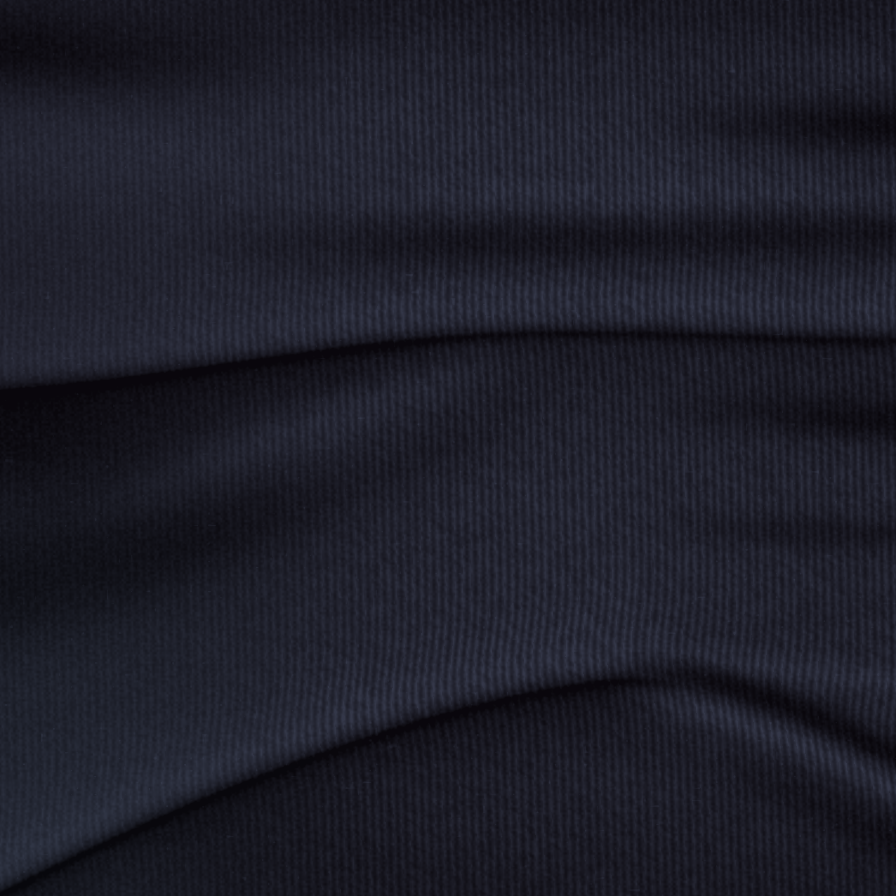
Reproduce this texture procedurally as a three.js fragment shader.

```glsl
varying vec2 vUv;

float hash(vec2 p) {
  p = fract(p * vec2(0.1031, 0.1137));
  p += dot(p, p.yx + 33.33);
  return fract((p.x + p.y) * p.x * 17.0);
}

float noise(vec2 p) {
  vec2 i = floor(p), f = fract(p);
  f = f * f * (3.0 - 2.0 * f);
  return mix(mix(hash(i), hash(i + vec2(1, 0)), f.x),
             mix(hash(i + vec2(0, 1)), hash(i + vec2(1, 1)), f.x), f.y);
}

float fbm(vec2 p) {
  float sum = 0.0, gain = 0.5;
  for (int i = 0; i < 4; i++) {
    sum += gain * noise(p);
    p = p * 2.03 + 17.0;
    gain *= 0.5;
  }
  return sum;
}

float band(float d, float width) {
  return exp(-d * d / (width * width));
}

// Overhanging fold: lit lip above the crease, soft shadow below it
float fold(float d, float lip, float shade) {
  float above = smoothstep(0.0, 0.035, d) * exp(-max(d, 0.0) / 0.06) * lip;
  float below = smoothstep(0.004, -0.004, d) * exp(min(d, 0.0) / 0.05) * shade;
  return above - below - 0.25 * band(d, 0.009);
}

float upperCrease(float x) {
  return 0.56 + 0.07 * smoothstep(-0.1, 0.62, x) - 0.008 * smoothstep(0.65, 1.0, x);
}

float lowerCrease(float x) {
  return 0.243 - (x < 0.71 ? 0.4 : 0.65) * pow(abs(x - 0.71), 1.5);
}

float drape(vec2 p) {
  float x = p.x, y = p.y + 0.012 * (fbm(p * vec2(3.0, 5.0)) - 0.5);
  float left = 1.0 - smoothstep(0.0, 0.45, x);
  float right = smoothstep(0.65, 1.0, x);
  float tone = 0.62 + 0.18 * (fbm(p * vec2(2.5, 6.0) + 4.0) - 0.47);

  // Broad hollows and swells of the upper cloth
  tone -= 0.42 * left * band(y - 0.94 + 0.03 * x, 0.045);
  tone -= 0.16 * smoothstep(0.92, 1.0, y);
  tone += 0.1 * band(y - 0.83, 0.07) * (1.0 - right);
  tone -= 0.42 * right * band(y - 0.86, 0.03);
  tone += 0.16 * smoothstep(0.2, 0.6, x) * band(y - 0.775, 0.022);
  tone -= 0.32 * smoothstep(0.15, 0.5, x) * band(y - 0.72 - 0.02 * x, 0.035);

  // Slanted ridge and hollows of the middle cloth
  float ridge = y - 0.4 - 0.36 * x;
  float span = smoothstep(0.05, 0.3, x) * (1.0 - smoothstep(0.45, 0.65, x));
  tone += 0.22 * band(ridge, 0.032) * span;
  tone -= 0.16 * band(ridge + 0.085, 0.04) * span;
  tone -= 0.26 * left * band(y - 0.5, 0.07);
  tone -= 0.32 * left * band(y - 0.34 - 0.25 * x, 0.065);
  tone -= 0.36 * right * band(y - 0.59 + 0.06 * x, 0.025);
  tone -= 0.22 * smoothstep(0.65, 0.9, x) * band(y - 0.45 + 0.05 * x, 0.02);
  tone += 0.1 * band(x - 0.65, 0.3) * band(y - 0.45, 0.1);

  // Two main folds; the lower one opens into a ridge on the right
  float edge = p.y - lowerCrease(x);
  float open = smoothstep(0.66, 0.8, x);
  tone += fold(p.y - upperCrease(x), 0.34, 0.46 - 0.2 * smoothstep(0.4, 0.7, x));
  tone += (1.0 - open) * fold(edge, 0.4, 0.42);
  tone += open * (0.26 * band(edge + 0.022, 0.018) - 0.42 * band(edge - 0.014, 0.02));
  tone += 0.2 * open * band(y - 0.275 + 0.03 * right, 0.016);
  tone -= 0.28 * right * band(edge + 0.08, 0.035);
  tone -= 0.16 * smoothstep(0.14, 0.0, y) * smoothstep(0.1, 0.3, x);

  // Firm contrast between lit and shaded cloth
  return 0.55 + 1.5 * (tone - 0.585);
}

void main() {
  vec2 p = vUv;
  float tone = drape(p);

  // Knit ribs lean slightly where the cloth turns over a fold
  float lean = 0.005 * band(p.y - upperCrease(p.x) - 0.03, 0.05)
             + 0.008 * band(p.y - lowerCrease(p.x) - 0.03, 0.05);
  float rib = (p.x + lean + 0.025 * p.y + 0.004 * fbm(p * 4.0)) * 108.0;
  float across = cos(6.2832 * rib);
  float stitch = noise(vec2(floor(rib) * 7.0, p.y * 190.0 + 1.2 * fract(rib)));
  float clarity = mix(0.4, 1.0, smoothstep(0.05, 0.55, p.x + 0.25 * (fbm(p * 5.0) - 0.5)));
  float knit = 0.21 * across + 0.32 * (stitch - 0.5) * (0.7 + 0.3 * across);
  tone += knit * clarity * (0.45 + 0.8 * clamp(tone, 0.0, 1.0));

  // Fibre grain and sparse lint
  tone += 0.24 * (noise(p * 380.0) - 0.5);
  tone += 0.3 * smoothstep(0.93, 1.0, noise(p * 150.0 + 9.0));

  vec3 cloth = mix(vec3(0.052, 0.045, 0.07), vec3(0.168, 0.177, 0.235), clamp(tone, -0.15, 1.3));
  cloth += vec3(-0.006, 0.003, 0.0) * (1.0 - smoothstep(0.0, 0.5, p.x)) * (1.0 - smoothstep(0.3, 0.6, p.y));
  gl_FragColor = vec4(cloth, 1.0);
}
```
